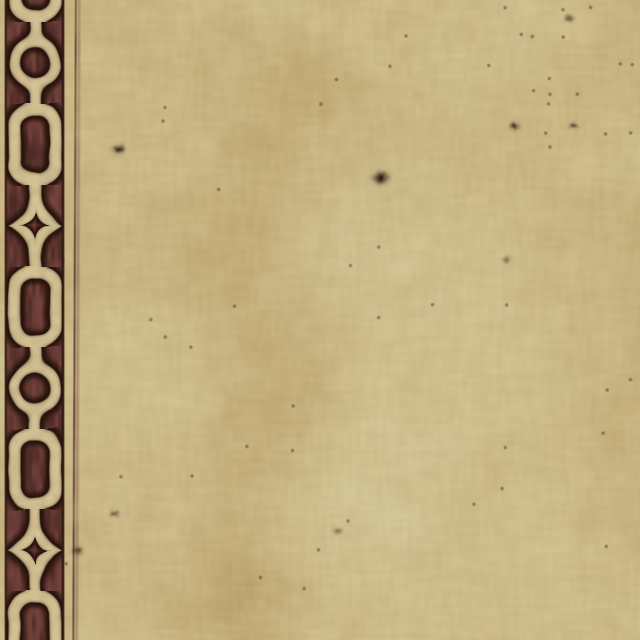
Write a Shadertoy shader that draws this texture.

```glsl
// Aged parchment sheet with a chain-patterned ornamental border down the left side.

const vec3 PARCHMENT = vec3(0.797, 0.725, 0.533);
const vec3 STAIN     = vec3(0.735, 0.635, 0.425);
const vec3 PALE      = vec3(0.825, 0.775, 0.590);
const vec3 INK       = vec3(0.150, 0.070, 0.045);
const vec3 MAROON    = vec3(0.430, 0.245, 0.225);
const vec3 CHAIN     = vec3(0.810, 0.735, 0.560);

const float BAND_LEFT  = 0.0090;
const float BAND_RIGHT = 0.0985;
const float BAND_MID   = 0.0550;
const float PITCH      = 0.1270;  // spacing of the medallions
const float FIRST_RING = 0.9020;  // height of the topmost full ring
const float SOFTNESS   = 0.0018;

// Blots: centre x, centre y, radius, strength
const vec4 BLOTS[9] = vec4[9](
    vec4(.595, .722, .0120, .95), vec4(.185, .767, .0090, .85), vec4(.803, .803, .0075, .75),
    vec4(.897, .803, .0065, .60), vec4(.791, .594, .0070, .40), vec4(.178, .198, .0065, .50),
    vec4(.529, .171, .0070, .40), vec4(.121, .140, .0090, .65), vec4(.890, .972, .0070, .50));

// Broad tone: centre x, centre y, radius, weight (positive stains, negative pales)
const vec4 PATCHES[9] = vec4[9](
    vec4(.47, .83, .13, .50), vec4(.38, .59, .10, .55), vec4(.37, .09, .09, .50),
    vec4(.45, .40, .13, .35), vec4(.96, .27, .14, .25), vec4(.57, .22, .12, -.55),
    vec4(.83, .11, .14, -.45), vec4(.51, .60, .09, -.35), vec4(.70, .45, .15, -.35));

float hash(vec2 p) {
    vec3 q = fract(vec3(p.xyx) * 0.1031);
    q += dot(q, q.yzx + 33.33);
    return fract((q.x + q.y) * q.z);
}

float noise(vec2 p) {
    vec2 i = floor(p), f = fract(p);
    f = f * f * (3.0 - 2.0 * f);
    return mix(mix(hash(i), hash(i + vec2(1, 0)), f.x),
               mix(hash(i + vec2(0, 1)), hash(i + vec2(1, 1)), f.x), f.y);
}

float fbm(vec2 p) {
    float sum = 0.0, amp = 0.5;
    for (int i = 0; i < 5; i++) {
        sum += amp * noise(p);
        p = p * 2.03 + 17.1;
        amp *= 0.5;
    }
    return sum;
}

float roundBox(vec2 p, vec2 halfSize, float r) {
    vec2 d = abs(p) - halfSize + r;
    return length(max(d, 0.0)) + min(max(d.x, d.y), 0.0) - r;
}

// Approximate distance to a four-pointed star with concave sides
float starShape(vec2 p, float r, float power) {
    vec2 a = pow(abs(p) / r + 1e-4, vec2(power));
    return (pow(a.x + a.y, 1.0 / power) - 1.0) * r * 0.6;
}

float smoothMin(float a, float b, float k) {
    float h = max(k - abs(a - b), 0.0) / k;
    return min(a, b) - h * h * k * 0.25;
}

float stroke(float d, float halfWidth, float soft) {
    return 1.0 - smoothstep(halfWidth - soft, halfWidth + soft, abs(d));
}

// Linked chain: ring, oval, star, oval, then again
float chainDistance(vec2 p) {
    float t = (FIRST_RING - p.y) / PITCH;
    float slot = floor(t + 0.5);
    float kind = mod(slot, 4.0);
    vec2 q = vec2(p.x - BAND_MID, (t - slot) * PITCH);
    float outer = roundBox(q, vec2(.0415, .0635), .034);
    float inner = roundBox(q, vec2(.0230, .0450), .019);
    if (kind < 0.5) {
        outer = length(q) - 0.0400;
        inner = length(q) - 0.0240;
    } else if (abs(kind - 2.0) < 0.5) {
        outer = starShape(q, 0.0425, 0.85);
        inner = starShape(q, 0.0230, 0.60);
    }
    float bar = abs(q.x) - 0.0085;
    return max(smoothMin(outer, bar, 0.014), -inner);
}

vec3 parchment(vec2 p) {
    float tone = (fbm(p * 5.0 + 3.0) - 0.48) * 1.3 + (fbm(p * 22.0) - 0.48) * 0.7;
    for (int i = 0; i < PATCHES.length(); i++) {
        vec2 d = (p - PATCHES[i].xy) / PATCHES[i].z;
        tone += PATCHES[i].w * exp(-dot(d, d));
    }
    vec3 col = mix(PARCHMENT, STAIN, clamp(tone, 0.0, 1.0));
    col = mix(col, PALE, clamp(-tone, 0.0, 1.0));
    float weave = noise(p * vec2(150, 35)) + noise(p * vec2(35, 150)) - 1.0;
    return col + 0.022 * weave;
}

// Ink blots, plus tiny flecks that gather toward the upper right
float specks(vec2 p) {
    float ink = 0.0;
    vec2 wobble = 0.004 * vec2(noise(p * 130.0) - 0.5, noise(p * 130.0 + 40.0) - 0.5);
    for (int i = 0; i < BLOTS.length(); i++) {
        vec2 d = (p + wobble - BLOTS[i].xy) * vec2(0.85, 1.1) / BLOTS[i].z;
        ink = max(ink, BLOTS[i].w * exp(-1.8 * dot(d, d)));
    }
    vec2 cell = floor(p * 45.0);
    vec2 offset = 0.3 + 0.4 * vec2(hash(cell + 7.0), hash(cell + 19.0));
    float chance = 0.02 + 0.14 * smoothstep(0.7, 0.9, p.x) * smoothstep(0.72, 0.95, p.y);
    float fleck = 1.0 - smoothstep(0.04, 0.20, length(fract(p * 45.0) - offset));
    return max(ink, 0.38 * fleck * step(hash(cell), chance));
}

void mainImage(out vec4 fragColor, in vec2 fragCoord) {
    vec2 p = fragCoord / iResolution.xy;
    float soft = max(SOFTNESS, 0.75 / iResolution.y);
    vec3 col = mix(parchment(p), INK, specks(p));

    // Border fill, darkened beside the chain and streaked like worn paint
    vec2 handDrawn = 0.0035 * vec2(noise(p * 45.0) - 0.5, noise(p * 45.0 + 60.0) - 0.5);
    float d = chainDistance(p + handDrawn);
    float streak = noise(p * vec2(170, 38));
    vec3 fill = mix(INK, MAROON, smoothstep(0.001, 0.015, d) * (0.55 + 0.6 * streak));
    vec3 link = CHAIN * (1.0 - 0.16 * smoothstep(-0.006, 0.0, d)) + 0.05 * (noise(p * 90.0) - 0.5);
    vec3 band = mix(link, fill, smoothstep(-soft, soft, d));
    float inBand = smoothstep(BAND_LEFT - soft, BAND_LEFT + soft, p.x)
                 * (1.0 - smoothstep(BAND_RIGHT - soft, BAND_RIGHT + soft, p.x));
    col = mix(col, band, inBand);

    // Ruled lines flanking the border
    float lean = 0.004 * p.y;
    float wear = 0.65 + 0.35 * noise(vec2(3.0, p.y * 25.0));
    col = mix(col, INK, 0.85 * stroke(p.x - BAND_LEFT, 0.0017, soft));
    col = mix(col, INK, 0.90 * stroke(p.x - BAND_RIGHT, 0.0020, soft));
    col = mix(col, INK, 0.75 * wear * stroke(p.x - 0.1145 - lean, 0.0014, soft));
    col = mix(col, MAROON, 0.40 * wear * stroke(p.x - 0.1195 - lean, 0.0025, 0.0025));
    fragColor = vec4(clamp(col, 0.0, 1.0), 1.0);
}
```
